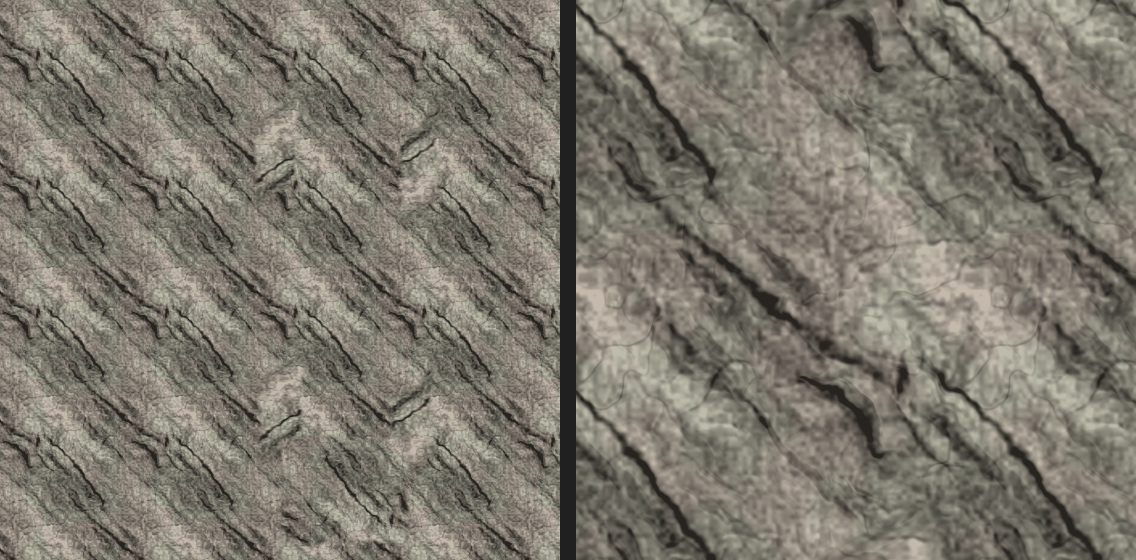
Left, the full canvas; right, a detail of the centre.
This texture is drawn by a Shadertoy shader. Its source:

```glsl
// Weathered rock face: a square tile of diagonal strata, ragged cracks and
// wrinkles repeated over the canvas. Periodic noise keeps the tile seamless,
// and a few blended patches of mirrored or turned rock interrupt it.
const float REPEATS = 4.35;            // tiles across and down
const vec3 DARK = vec3(0.15, 0.14, 0.125);
const vec3 LIGHT = vec3(0.69, 0.67, 0.625);
const vec3 PINK = vec3(1.025, 0.99, 0.985);
const vec3 GREEN = vec3(0.98, 1.005, 0.975);
const float BASE_TONE = 0.78;
const float RELIEF = 1.3;              // strength of the slope lighting
const float GRAIN = 0.36;
const vec2 LIGHT_STEP = vec2(0.010, -0.008);
const float SHEAR = 0.7;               // slant of the mirrored patches
const vec2 MIRROR_SOURCE = vec2(0.5, 0.4);
const vec2 TURN_SUM = vec2(5.337, 7.467);

// Crack segments in tile units (start, end) and their half widths
const int CRACKS = 10;
const vec4 CRACK[CRACKS] = vec4[](
    vec4(0.00, 0.25, 0.28, 0.48), vec4(0.28, 0.48, 0.31, 0.35),
    vec4(0.34, 0.36, 0.48, 0.49), vec4(0.48, 0.49, 0.67, 0.70),
    vec4(0.28, 0.50, 0.57, 0.88), vec4(0.57, 0.88, 0.74, 1.06),
    vec4(0.74, 1.06, 1.00, 1.26), vec4(0.70, 0.30, 0.95, 0.56),
    vec4(0.05, 0.42, 0.25, 0.62), vec4(0.67, 0.70, 0.80, 0.92));
const float CRACK_WIDTH[CRACKS] = float[](
    0.024, 0.018, 0.009, 0.020, 0.012, 0.022, 0.018, 0.014, 0.009, 0.008);

// Patches in tile units (centre, half size); the last is turned half round
const int PATCHES = 5;
const vec4 PATCH[PATCHES] = vec4[](
    vec4(2.14, 1.18, 0.16, 0.33), vec4(3.26, 1.31, 0.14, 0.35),
    vec4(2.18, 3.17, 0.17, 0.33), vec4(3.20, 3.33, 0.17, 0.33),
    vec4(2.675, 3.81, 0.495, 0.41));

float hash(vec2 p) { return fract(sin(dot(p, vec2(127.1, 311.7))) * 43758.5); }

// Value noise that repeats with every unit of p
float noise(vec2 p, vec2 freq, float seed) {
    p *= freq;
    vec2 i = floor(p), f = p - i;
    f = f * f * (3.0 - 2.0 * f);
    vec2 a = mod(i, freq) + seed, b = mod(i + 1.0, freq) + seed;
    return mix(mix(hash(a), hash(vec2(b.x, a.y)), f.x),
               mix(hash(vec2(a.x, b.y)), hash(b), f.x), f.y);
}
float fbm(vec2 p, vec2 freq, float seed) {
    float sum = 0.0, amp = 0.53;
    for (int i = 0; i < 4; i++, freq *= 2.0, amp *= 0.5)
        sum += amp * noise(p, freq, seed + float(i) * 7.0);
    return sum;
}
float ridge(vec2 p, vec2 freq, float seed) {
    return abs(2.0 * noise(p, freq, seed) - 1.0);
}
// Axes across and along the strata; integer terms preserve the tiling
vec2 strata(vec2 p) { return vec2(p.y - p.x, p.x); }

float height(vec2 p) {
    return 0.45 * fbm(strata(p), vec2(11.0, 3.0), 3.0)
         + 0.35 * ridge(p, vec2(8.0), 11.0)
         + 0.24 * ridge(p, vec2(17.0), 23.0)
         + 0.12 * ridge(p, vec2(36.0), 31.0);
}

// Broken dark cores, with a shadow that spreads to the lower left
float cracks(vec2 p) {
    float dark = 0.0;
    float ragged = noise(strata(p), vec2(13.0, 15.0), 137.0);
    float broken = mix(0.3, 1.0, smoothstep(0.2, 0.55, ragged));
    for (int i = 0; i < CRACKS; i++) {
        vec2 a = CRACK[i].xy, b = CRACK[i].zw, axis = b - a;
        vec2 d = fract(p - 0.5 * (a + b) + 0.5) - 0.5;
        float t = clamp(dot(d, axis) / dot(axis, axis), -0.5, 0.5);
        float dist = length(d - axis * t);
        float width = CRACK_WIDTH[i] * (1.0 - 2.4 * t * t) * (0.4 + ragged);
        float below = smoothstep(-0.03, 0.03, d.y * axis.x - d.x * axis.y);
        float core = 1.0 - smoothstep(0.1 * width, width + 0.006, dist);
        float shadow = exp(-dist * mix(38.0, 13.0, below));
        dark = max(dark, 0.52 * core * broken + 0.26 * shadow);
    }
    return dark;
}

vec3 rock(vec2 p) {
    vec2 warp = vec2(fbm(p, vec2(6.0), 51.0), fbm(p, vec2(6.0), 67.0)) - 0.5;
    vec2 jag = vec2(noise(p, vec2(27.0), 57.0), noise(p, vec2(27.0), 61.0)) - 0.5;
    vec2 q = p + 0.07 * warp + 0.018 * jag;
    float streak = fbm(strata(q), vec2(13.0, 2.0), 73.0);
    float broad = fbm(q, vec2(4.0), 83.0);
    float band = cos(6.2832 * (p.y - p.x - 0.87));
    float slope = height(q) - height(q + LIGHT_STEP);
    // Sparse dark splinters and thin wrinkles
    float splinter = smoothstep(0.60, 0.74, fbm(strata(q), vec2(15.0, 5.0), 89.0));
    float wrinkle = 1.0 - smoothstep(0.0, 0.13, ridge(q, vec2(7.0), 97.0));
    wrinkle = max(wrinkle, 0.8 - smoothstep(0.0, 0.2, ridge(q, vec2(13.0), 99.0)));
    wrinkle *= smoothstep(0.35, 0.6, broad);
    float grain = noise(p, vec2(80.0), 101.0) - 0.5;
    float tone = BASE_TONE + 0.09 * band + 0.65 * (streak - 0.5)
               + 0.5 * (broad - 0.5) + RELIEF * slope + GRAIN * grain
               - 0.22 * wrinkle - 0.26 * splinter - cracks(q) * (0.7 + 0.6 * streak);
    vec3 tint = mix(GREEN, PINK, smoothstep(0.35, 0.65, fbm(p, vec2(7.0), 113.0)));
    return mix(DARK, LIGHT, clamp(tone, 0.0, 1.12)) * tint;
}

void mainImage(out vec4 fragColor, in vec2 fragCoord) {
    vec2 uv = fragCoord / iResolution.xy;
    vec2 p = vec2(uv.x, 1.0 - uv.y) * REPEATS;
    vec3 color = rock(p);
    // Blend the odd patches over the regular tiles
    float wobble = 0.10 * (fbm(p, vec2(9.0), 127.0) - 0.5);
    for (int i = 0; i < PATCHES; i++) {
        bool turned = i == PATCHES - 1;
        vec2 d = p - PATCH[i].xy;
        float side = i % 2 == 0 ? 1.0 : -1.0;
        vec2 mirrored = side * vec2(-SHEAR * d.x, d.y) + MIRROR_SOURCE;
        if (!turned) d.y += SHEAR * d.x;
        vec2 edge = abs(d) - PATCH[i].zw;
        float mask = 1.0 - smoothstep(-0.03, 0.02, max(edge.x, edge.y) + wobble);
        if (mask > 0.0) color = mix(color, rock(turned ? TURN_SUM - p : mirrored), mask);
    }
    fragColor = vec4(color, 1.0);
}
```
